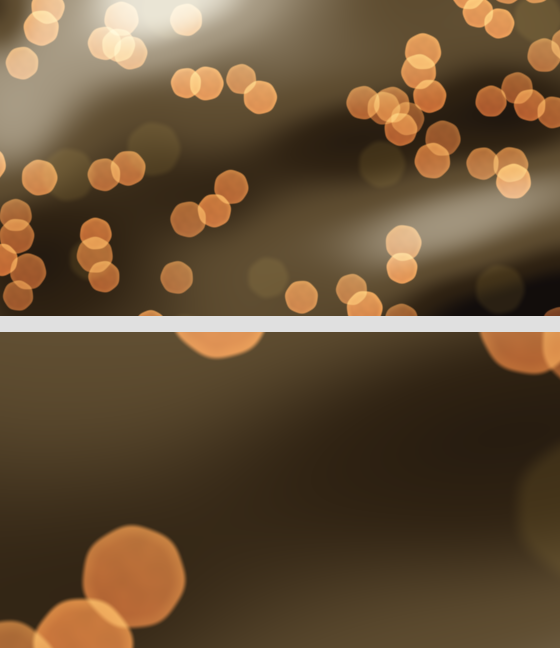
Top: the whole. Bottom: its middle third, enlarged.
Write a Shadertoy shader that draws this background.

```glsl
const float CELL = 0.178;
const float HAZE_CELL = 0.36;

float hash(vec2 p, float seed) {
    vec3 q = fract(vec3(p.xyx + seed * 7.31) * vec3(0.1031, 0.1030, 0.0973));
    q += dot(q, q.yzx + 33.33);
    return fract((q.x + q.y) * q.z);
}

vec2 direction(float turn) {
    return vec2(cos(6.2832 * turn), sin(6.2832 * turn));
}

float gradientNoise(vec2 p) {
    vec2 i = floor(p), f = fract(p);
    vec2 u = f * f * f * (f * (f * 6.0 - 15.0) + 10.0);
    vec2 e = vec2(1.0, 0.0);
    float a = dot(direction(hash(i, 1.0)), f);
    float b = dot(direction(hash(i + e.xy, 1.0)), f - e.xy);
    float c = dot(direction(hash(i + e.yx, 1.0)), f - e.yx);
    float d = dot(direction(hash(i + e.xx, 1.0)), f - e.xx);
    return mix(mix(a, b, u.x), mix(c, d, u.x), u.y);
}

// Soft tilted ellipse
float glow(vec2 p, vec2 centre, vec2 size, float tilt) {
    float c = cos(tilt), s = sin(tilt);
    vec2 d = p - centre;
    vec2 q = vec2(c * d.x + s * d.y, c * d.y - s * d.x) / size;
    return exp(-dot(q, q));
}

// Blurred scene brightness, 0 to 1
float sceneLight(vec2 p, float aspect) {
    p.x *= 1.778 / aspect;
    p += 0.05 * vec2(gradientNoise(p * 2.3), gradientNoise(p * 2.3 + 19.0));
    float light = 0.46 + 0.07 * gradientNoise(p * 3.0 + 5.0);
    light += 0.55 * glow(p, vec2(0.52, 1.00), vec2(0.44, 0.22), 0.25);
    light += 0.30 * glow(p, vec2(0.03, 0.62), vec2(0.20, 0.24), 0.0);
    light += 0.06 * glow(p, vec2(0.98, 0.82), vec2(0.35, 0.20), 0.0);
    light += 0.28 * glow(p, vec2(1.47, 0.32), vec2(0.45, 0.13), 0.27);
    light -= 0.32 * glow(p, vec2(0.17, 0.17), vec2(0.27, 0.30), 0.0);
    light -= 0.14 * glow(p, vec2(0.65, 0.38), vec2(0.25, 0.15), 0.0);
    light -= 0.29 * glow(p, vec2(1.22, 0.56), vec2(0.42, 0.13), 0.15);
    light -= 0.24 * glow(p, vec2(1.68, 0.66), vec2(0.22, 0.13), 0.0);
    light -= 0.60 * glow(p, vec2(1.65, 0.00), vec2(0.42, 0.15), 0.25);
    light -= 0.25 * glow(p, vec2(0.00, 0.96), vec2(0.09, 0.12), 0.0);
    return clamp(light, 0.0, 1.0);
}

vec3 sceneColour(float light) {
    vec3 c = mix(vec3(0.07, 0.05, 0.045), vec3(0.18, 0.13, 0.07), smoothstep(0.0, 0.25, light));
    c = mix(c, vec3(0.37, 0.30, 0.19), smoothstep(0.22, 0.5, light));
    c = mix(c, vec3(0.65, 0.60, 0.51), smoothstep(0.47, 0.78, light));
    return mix(c, vec3(0.91, 0.89, 0.83), smoothstep(0.75, 1.0, light));
}

vec3 screenBlend(vec3 a, vec3 b) {
    return 1.0 - (1.0 - a) * (1.0 - b);
}

// Disc with faintly polygonal aperture edge
float discDistance(vec2 d, float radius, float turn) {
    float facets = 1.0 + 0.014 * cos(7.0 * atan(d.y, d.x + 1e-6) + 6.2832 * turn);
    return length(d) - radius * facets;
}

vec3 bokehColour(vec2 d, float radius, float edge, float light) {
    float lift = dot(d / radius, vec2(0.3, 0.9)) * 0.5 + 0.5;
    float rim = smoothstep(-0.3 * radius, 0.0, edge);
    float warmth = clamp(0.5 * lift + 0.25 * rim + 0.5 * (light - 0.4), 0.0, 1.0);
    vec3 colour = mix(vec3(0.83, 0.38, 0.17), vec3(0.93, 0.59, 0.26), warmth);
    return colour * (0.95 + 0.07 * rim + 0.05 * gradientNoise(d * 45.0));
}

// Chance of a cluster: crowded left, sparse middle, busy upper right
float clusterDensity(vec2 p, float aspect) {
    float x = p.x / aspect;
    float left = 1.0 - smoothstep(0.27, 0.48, x);
    float right = smoothstep(0.70, 0.88, x) * smoothstep(0.1, 0.5, p.y);
    return 0.25 + 0.52 * left + 0.45 * right;
}

void mainImage(out vec4 fragColor, in vec2 fragCoord) {
    vec2 p = fragCoord / iResolution.y;
    float aspect = iResolution.x / iResolution.y;
    float soft = max(0.0035, 1.0 / iResolution.y);
    vec3 colour = sceneColour(sceneLight(p, aspect));

    for (int n = 0; n < 9; n++) {
        vec2 neighbour = vec2(n % 3 - 1, n / 3 - 1);

        // Large faint haze discs
        vec2 id = floor(p / HAZE_CELL) + neighbour;
        vec2 centre = (id + 0.2 + 0.6 * vec2(hash(id, 11.0), hash(id, 12.0))) * HAZE_CELL;
        float radius = mix(0.06, 0.10, hash(id, 13.0));
        float haze = 1.0 - smoothstep(-0.012, 0.012, discDistance(p - centre, radius, 0.0));
        haze *= step(hash(id, 14.0), 0.55);
        colour = screenBlend(colour, vec3(0.10, 0.08, 0.03) * haze);

        // Clusters of up to three warm discs
        id = floor(p / CELL) + neighbour;
        vec2 anchor = (id + 0.1 + 0.8 * vec2(hash(id, 2.0), hash(id, 3.0))) * CELL;
        if (hash(id, 4.0) > clusterDensity(anchor, aspect)) continue;
        for (int k = 0; k < 3; k++) {
            float seed = 20.0 + 5.0 * float(k);
            if (k > 0 && hash(id, seed) > 0.4) continue;
            float turn = hash(id, 5.0) + 0.4 * float(k);
            float reach = k > 0 ? mix(0.065, 0.092, hash(id, seed + 1.0)) : 0.0;
            vec2 d = p - anchor - reach * direction(turn);
            float size = mix(0.047, 0.057, hash(id, seed + 2.0));
            float edge = discDistance(d, size, turn);
            if (edge > soft) continue;
            float light = sceneLight(p - d, aspect);
            float strength = clamp(0.5 + 0.3 * hash(id, seed + 3.0) + 0.5 * light, 0.0, 1.0);
            float cover = 1.0 - smoothstep(-soft, soft, edge);
            colour = screenBlend(colour, bokehColour(d, size, edge, light) * strength * cover);
        }
    }
    fragColor = vec4(colour, 1.0);
}
```
